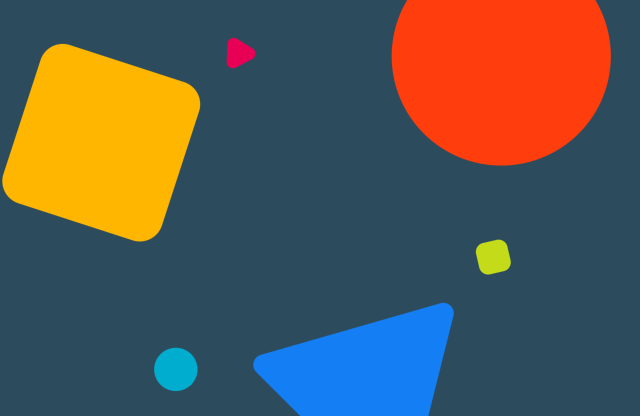
This background is drawn by a Shadertoy shader. Its source:

```glsl
// Flat geometric shapes scattered over a slate background: discs, rounded
// squares and rounded triangles, each a signed distance function painted
// with a smoothed edge. Lengths are in canvas heights, origin at lower left.

float disc(vec2 p, float radius) {
    return length(p) - radius;
}

// Square of the given half size, turned counter-clockwise by angle
float roundedSquare(vec2 p, float angle, float halfSize, float radius) {
    float c = cos(angle), s = sin(angle);
    vec2 q = abs(mat2(c, -s, s, c) * p) - halfSize + radius;
    return length(max(q, 0.0)) + min(max(q.x, q.y), 0.0) - radius;
}

// Offset from the segment ab to the point p
vec2 segmentOffset(vec2 p, vec2 a, vec2 b) {
    vec2 edge = b - a;
    return p - a - edge * clamp(dot(p - a, edge) / dot(edge, edge), 0.0, 1.0);
}

// Positive when p lies right of the line ab
float rightSide(vec2 p, vec2 a, vec2 b) {
    return (p.x - a.x) * (b.y - a.y) - (p.y - a.y) * (b.x - a.x);
}

// Clockwise triangle through the centres of its rounded corners
float roundedTriangle(vec2 p, vec2 a, vec2 b, vec2 c, float radius) {
    float dist = min(length(segmentOffset(p, a, b)),
                 min(length(segmentOffset(p, b, c)), length(segmentOffset(p, c, a))));
    float inside = min(rightSide(p, a, b), min(rightSide(p, b, c), rightSide(p, c, a)));
    return (inside > 0.0 ? -dist : dist) - radius;
}

// Lay a colour over the canvas wherever the distance is negative
void paint(inout vec3 canvas, vec3 color, float dist) {
    float pixel = 1.0 / iResolution.y;
    canvas = mix(canvas, color, smoothstep(0.75 * pixel, -0.75 * pixel, dist));
}

void mainImage(out vec4 fragColor, in vec2 fragCoord) {
    vec2 p = fragCoord / iResolution.xy * vec2(1.536, 1.0);
    vec3 color = vec3(0.172, 0.294, 0.361);

    // Large shapes
    paint(color, vec3(1.0, 0.24, 0.05), disc(p - vec2(1.203, 0.865), 0.263));
    paint(color, vec3(1.0, 0.715, 0.0),
          roundedSquare(p - vec2(0.243, 0.657), radians(-18.0), 0.2, 0.056));
    paint(color, vec3(0.08, 0.495, 0.96),
          roundedTriangle(p, vec2(0.633, 0.123), vec2(1.064, 0.247), vec2(0.953, -0.197), 0.025));

    // Small accents
    paint(color, vec3(0.0, 0.68, 0.81), disc(p - vec2(0.422, 0.112), 0.052));
    paint(color, vec3(0.77, 0.86, 0.10),
          roundedSquare(p - vec2(1.184, 0.382), radians(13.0), 0.0386, 0.022));
    paint(color, vec3(0.91, 0.0, 0.33),
          roundedTriangle(p, vec2(0.561, 0.894), vec2(0.598, 0.871), vec2(0.559, 0.851), 0.015));

    fragColor = vec4(color, 1.0);
}
```
